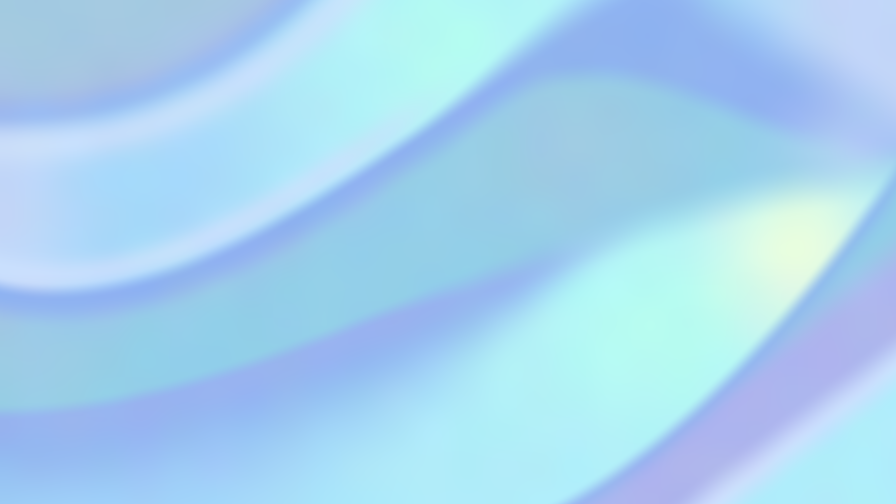
A Shadertoy shader for this background:

```glsl
// Soft iridescent folds of pastel silk: teal, sky blue, lavender and mint.

// Palette
const vec3 TEAL     = vec3(0.57, 0.81, 0.91);
const vec3 GREY     = vec3(0.64, 0.79, 0.88);
const vec3 SKY      = vec3(0.65, 0.85, 0.98);
const vec3 BLUE     = vec3(0.56, 0.70, 0.94);
const vec3 LAVENDER = vec3(0.76, 0.84, 0.97);
const vec3 PURPLE   = vec3(0.68, 0.71, 0.93);
const vec3 CYAN     = vec3(0.69, 0.93, 0.98);
const vec3 MINT     = vec3(0.71, 0.99, 0.95);
const vec3 CREAM    = vec3(0.91, 0.99, 0.88);
const vec3 SHEEN    = vec3(0.80, 0.88, 0.99);

// Fold curves: cubic coefficients of height, lowest power first
const vec4 CORNER_FOLD = vec4(0.775, 0.0, 1.364, 2.25);
const vec4 LONG_FOLD   = vec4(0.426, -0.369, 3.174, -2.12);
const vec4 CREST_FOLD  = vec4(0.862, 0.0, -4.19, 8.33);
const vec4 LOWER_FOLD  = vec4(0.190, 0.011, 1.477, -0.988);
const vec4 RIGHT_FOLD  = vec4(0.0, 1.0, 2.2, 0.0);
const vec4 TOP_SLOPE   = vec4(1.0, -1.16, 0.0, 0.0);
const vec4 LAST_FOLD   = vec4(0.0, 1.35, 0.0, 0.0);
const float CREST_X = 0.66, RIGHT_X = 0.638, TOP_X = 0.78, LAST_X = 0.768;

const float MOTTLE_SCALE = 14.0;
const float MOTTLE_AMOUNT = 0.018;

float hash(vec2 p) {
    return fract(sin(dot(p, vec2(127.1, 311.7))) * 43758.5453);
}

float noise(vec2 p) {
    vec2 i = floor(p), f = fract(p);
    f = f * f * (3.0 - 2.0 * f);
    return mix(mix(hash(i), hash(i + vec2(1, 0)), f.x),
               mix(hash(i + vec2(0, 1)), hash(i + vec2(1, 1)), f.x), f.y);
}

// Approximate signed distance to a cubic curve, positive above it
float foldDistance(vec2 p, float originX, vec4 c) {
    float x = p.x - originX;
    float height = c.x + x * (c.y + x * (c.z + x * c.w));
    float slope = c.y + x * (2.0 * c.z + 3.0 * x * c.w);
    slope *= iResolution.y / iResolution.x;
    return (p.y - height) / sqrt(1.0 + slope * slope);
}

float bell(float d, float width) {
    return exp(-d * d / (width * width));
}

float glow(vec2 p, vec2 centre, vec2 size) {
    vec2 q = (p - centre) / size;
    return exp(-dot(q, q));
}

void mainImage(out vec4 fragColor, in vec2 fragCoord) {
    vec2 p = fragCoord / iResolution.xy;
    float corner = foldDistance(p, 0.0, CORNER_FOLD);
    float ridge  = foldDistance(p, 0.0, LONG_FOLD);
    float crest  = foldDistance(p, CREST_X, CREST_FOLD);
    float lower  = foldDistance(p, 0.0, LOWER_FOLD);
    float right  = foldDistance(p, RIGHT_X, RIGHT_FOLD);
    float top    = foldDistance(p, TOP_X, TOP_SLOPE);
    float last   = foldDistance(p, LAST_X, LAST_FOLD);

    // Upper ribbon, from lavender to mint
    vec3 col = mix(LAVENDER, SKY, smoothstep(0.0, 0.14, p.x));
    col = mix(col, CYAN, smoothstep(0.18, 0.42, p.x));
    col = mix(col, MINT, 0.95 * glow(p, vec2(0.51, 0.90), vec2(0.12, 0.22)));

    // Corner fold with its sheen below and purple rim above
    col = mix(col, SHEEN, 0.8 * bell(corner + 0.065, 0.04));
    vec3 cornerCol = mix(GREY, PURPLE, 0.8 * exp(-max(corner, 0.0) / 0.05));
    col = mix(col, cornerCol, smoothstep(-0.03, 0.03, corner));
    col = mix(col, BLUE, 0.65 * bell(corner + 0.005, 0.03));

    // Long fold, dropping into the blue crest
    float leftPart = 1.0 - smoothstep(0.35, 0.55, p.x);
    col = mix(col, SHEEN, 0.8 * leftPart * bell(ridge - 0.04, 0.03));
    float softness = mix(0.025, 0.10, smoothstep(0.45, 0.7, p.x));
    col = mix(col, BLUE, smoothstep(softness, -0.01, ridge));

    // Pale slope at the upper right
    vec3 slopeCol = mix(SKY, LAVENDER, smoothstep(0.78, 0.95, p.x));
    col = mix(col, slopeCol, smoothstep(-0.07, 0.09, top) * smoothstep(0.66, 0.82, p.x));

    // Broad teal valley
    float valley = mix(ridge + 0.03, crest, smoothstep(0.45, 0.6, p.x));
    vec3 valleyCol = mix(TEAL, GREY, 0.6 * glow(p, vec2(0.0, 0.3), vec2(0.12, 0.15)));
    valleyCol = mix(valleyCol, GREY, 0.7 * glow(p, vec2(0.64, 0.70), vec2(0.13, 0.18)));
    valleyCol = mix(valleyCol, PURPLE, 0.45 * leftPart * exp(-abs(valley) / 0.035));
    col = mix(col, valleyCol, smoothstep(0.02, -0.04, valley));
    col = mix(col, LAVENDER, 0.65 * glow(p, vec2(0.95, 0.70), vec2(0.07, 0.10)));

    // Lower ribbon: blue shade fading into a bright lobe
    vec3 lobe = mix(SKY, CYAN, smoothstep(0.2, 0.5, p.x));
    lobe = mix(lobe, MINT, glow(p, vec2(0.74, 0.34), vec2(0.16, 0.20)));
    lobe = mix(lobe, CREAM, glow(p, vec2(0.89, 0.51), vec2(0.09, 0.18)));
    float shadeWidth = mix(0.15, 0.04, smoothstep(0.4, 0.72, p.x));
    float shade = bell(min(lower + 0.03, 0.0), shadeWidth) * (1.0 - smoothstep(0.58, 0.74, p.x));
    lobe = mix(lobe, mix(BLUE, PURPLE, 0.3 * bell(lower + 0.03, 0.05)), shade);
    float lowerSoft = mix(0.025, 0.10, smoothstep(0.4, 0.75, p.x));
    col = mix(col, lobe, smoothstep(0.01, -lowerSoft, lower));

    // Purple underside behind the right fold, teal higher up
    float rightPart = smoothstep(0.45, 0.55, p.x);
    vec3 under = mix(PURPLE, TEAL, smoothstep(0.10, 0.20, last));
    under = mix(under, BLUE, 0.7 * bell(right, 0.025));
    col = mix(col, under, rightPart * smoothstep(0.025, -0.012, right));

    // Last fold in the lower right corner
    vec3 lastCol = mix(SHEEN, CYAN, smoothstep(-0.02, -0.09, last));
    col = mix(col, lastCol, smoothstep(0.03, -0.04, last) * smoothstep(0.7, 0.78, p.x));

    // Faint mottling of the surface
    vec2 grain = fragCoord / iResolution.y * MOTTLE_SCALE;
    col += MOTTLE_AMOUNT * (vec3(noise(grain), noise(grain + 31.0), noise(grain + 67.0)) - 0.5);
    fragColor = vec4(clamp(col, 0.0, 1.0), 1.0);
}
```
